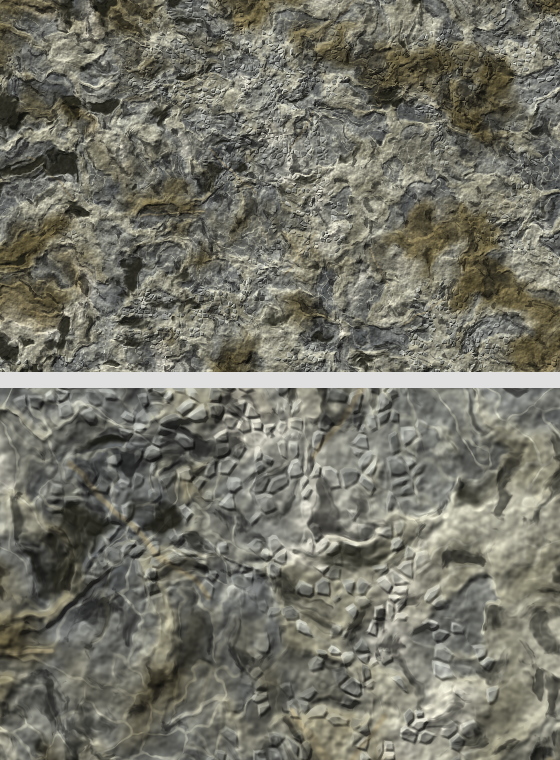
Top, the full canvas; bottom, a detail of the centre.
A Shadertoy shader for this texture:

```glsl
// Weathered rock face: pale crust with ridges around ragged slate hollows, a
// net of mineral veins, crumbs, gravel, brown stains and a few dark pits.
// Warped cells and fractal noise give a height field lit from the upper left.

float hash(vec2 p) {
    vec3 q = fract(vec3(p.xyx) * 0.1031);
    q += dot(q, q.yzx + 33.33);
    return fract((q.x + q.y) * q.z);
}

float noise(vec2 p) {
    vec2 i = floor(p), f = fract(p);
    f = f * f * (3.0 - 2.0 * f);
    return mix(mix(hash(i), hash(i + vec2(1, 0)), f.x),
               mix(hash(i + vec2(0, 1)), hash(i + vec2(1, 1)), f.x), f.y);
}

float fbm(vec2 p) {
    float sum = 0.0, amp = 0.533;
    for (int i = 0; i < 4; i++) {
        sum += amp * noise(p);
        p = mat2(1.6, 1.2, -1.2, 1.6) * p + 11.7;
        amp *= 0.5;
    }
    return sum;
}

// x: distance to the cell border (F2 - F1), y: random value of the cell
vec2 cells(vec2 p) {
    vec2 base = floor(p);
    float near = 9.0, second = 9.0, id = 0.0;
    for (int y = -1; y <= 1; y++)
    for (int x = -1; x <= 1; x++) {
        vec2 cell = base + vec2(x, y);
        vec2 site = cell + vec2(hash(cell), hash(cell + 57.0));
        float d = length(site - p);
        if (d < near) { second = near; near = d; id = hash(cell + 113.0); }
        else second = min(second, d);
    }
    return vec2(second - near, id);
}

float segment(vec2 p, vec2 a, vec2 b) {
    vec2 ab = b - a;
    return length(p - a - ab * clamp(dot(p - a, ab) / dot(ab, ab), 0.0, 1.0));
}

// Broad bends plus a fine, crumbly displacement
vec2 warp(vec2 p) {
    vec2 bend = vec2(fbm(p * 6.0), fbm(p * 6.0 + 31.0)) - 0.5;
    vec2 crumble = vec2(fbm(p * 28.0 + 3.0), fbm(p * 28.0 + 47.0)) - 0.5;
    return p + 0.15 * bend + 0.035 * crumble;
}

float slateMask(vec2 p, vec2 w) {
    vec2 c = cells(w * vec2(6.5, 10.0));
    float ragged = c.x * (0.1 + 1.8 * fbm(p * 20.0 + 5.0));
    float hollows = smoothstep(0.08, 0.30, ragged) * smoothstep(0.25, 0.5, c.y);
    float flecks = smoothstep(0.52, 0.66, fbm(w * 15.0 + 90.0));
    return max(hollows, 0.8 * flecks);
}

// x: cover of loose stones, y: random value of the stone, z: its dome
vec3 gravel(vec2 p, vec2 w) {
    vec2 stone = cells(mix(p, w, 0.25) * 80.0);
    float area = smoothstep(0.50, 0.64, fbm(p * 5.0 + 8.0) + 0.07 * smoothstep(0.5, 1.2, p.x));
    float dome = smoothstep(0.04, 0.4, stone.x);
    return vec3(area * smoothstep(0.45, 0.6, stone.y) * dome, stone.y, dome);
}

float pitMask(vec2 p, vec2 w) {
    float left = 1.0 - smoothstep(0.3, 0.65, p.x);
    return smoothstep(0.68, 0.82, fbm(w * vec2(13, 17) + 3.0) + 0.09 * left);
}

float ridges(vec2 w) {
    return 1.0 - smoothstep(0.0, 0.16, abs(fbm(w * 9.0 + 20.0) - 0.5));
}

float height(vec2 p) {
    vec2 w = warp(p);
    float h = 0.006 * (1.0 - slateMask(p, w)) + 0.015 * fbm(p * 34.0);
    h += 0.005 * ridges(w) + 0.003 * gravel(p, w).x;
    return h - 0.006 * pitMask(p, w);
}

void mainImage(out vec4 fragColor, in vec2 fragCoord) {
    vec2 p = fragCoord / iResolution.y;
    vec2 w = warp(p);

    // Crust and slate
    float tone = smoothstep(0.28, 0.72, fbm(p * 18.0 + 70.0));
    vec3 crust = mix(vec3(0.47, 0.46, 0.39), vec3(0.64, 0.635, 0.57), tone);
    vec3 slate = mix(vec3(0.30, 0.31, 0.31), vec3(0.45, 0.46, 0.45), tone);
    vec3 color = mix(crust, slate, slateMask(p, w));
    color = mix(color, vec3(0.62, 0.61, 0.54), 0.25 * ridges(w));

    // Net of fine mineral veins
    float net = 1.0 - smoothstep(0.02, 0.14, cells(w * 32.0).x);
    float thread = 1.0 - smoothstep(0.01, 0.07, abs(noise(w * 19.0 + 4.0) - 0.5));
    float veins = max(net * smoothstep(0.38, 0.6, fbm(p * 9.0 + 60.0)), 0.7 * thread);
    color = mix(color, vec3(0.65, 0.65, 0.59), 0.6 * veins);

    // Gravel
    vec3 stones = gravel(p, w);
    vec3 pebble = mix(vec3(0.34, 0.35, 0.34), vec3(0.60, 0.61, 0.59), fract(stones.y * 7.0));
    color = mix(color, pebble, 0.75 * stones.x);

    // Chalky seam and patches
    float seam = min(segment(w, vec2(0.40, 0.64), vec2(0.18, 0.42)),
                     segment(w, vec2(0.38, 0.52), vec2(0.47, 0.0)));
    float chalk = smoothstep(0.64, 0.78, fbm(w * 8.0 + 41.0) + 0.16 * exp(-900.0 * seam * seam));
    color = mix(color, vec3(0.72, 0.71, 0.66), 0.7 * chalk);

    // Brown stains, strongest along a diagonal gully and one hollow
    float gully = segment(w, vec2(1.45, 0.95), vec2(1.0, 0.2));
    float hollow = length((w - vec2(0.48, 0.70)) * vec2(0.6, 1.5));
    float wet = 0.13 * exp(-90.0 * gully * gully) + 0.2 * exp(-220.0 * hollow * hollow);
    float stain = smoothstep(0.52, 0.74, fbm(w * 6.0 + 17.0) + wet);
    color *= mix(vec3(1.0), vec3(0.64, 0.59, 0.45), stain);

    // Thin roots
    for (int i = 0; i < 9; i++) {
        vec2 seed = vec2(i, 3 * i + 7);
        vec2 start = vec2(1.5 * hash(seed), hash(seed + 19.0));
        float angle = 6.283 * hash(seed + 43.0);
        vec2 end = start + (0.06 + 0.12 * hash(seed + 5.0)) * vec2(cos(angle), sin(angle));
        float d = segment(mix(p, w, 0.3), start, end);
        color = mix(color, vec3(0.56, 0.52, 0.41), 0.7 * (1.0 - smoothstep(0.001, 0.004, d)));
    }

    // Relief light, pits and grit
    float reach = 0.003;
    float slope = (height(p) - height(p + reach * vec2(-0.5, 0.866))) / reach;
    color *= clamp(1.0 + 0.62 * slope, 0.35, 1.35);
    color = mix(color, vec3(0.11, 0.11, 0.08), 0.85 * pitMask(p, w));
    color *= 1.0 - 0.5 * (1.0 - smoothstep(0.24, 0.42, fbm(w * 55.0 + 25.0)));
    color *= 0.90 + 0.26 * noise(p * 190.0 + 9.0);

    fragColor = vec4(clamp(color, 0.0, 1.0), 1.0);
}
```
